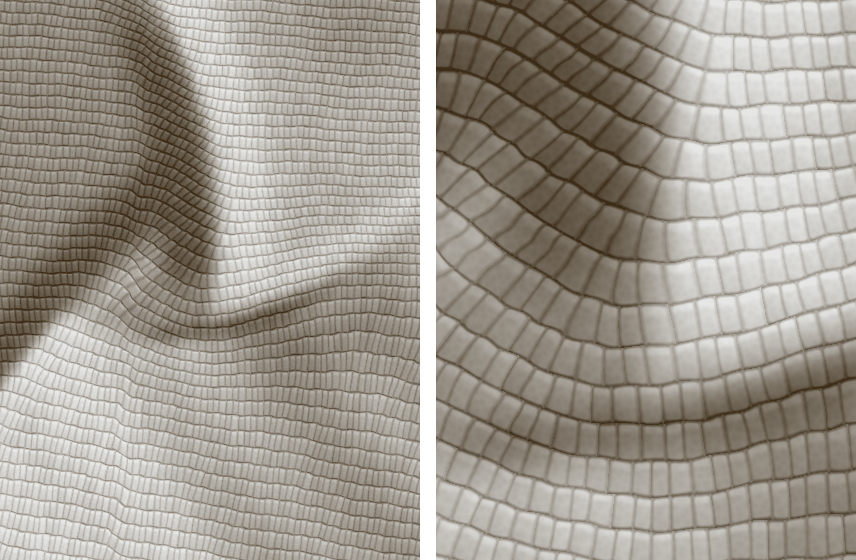
Left, the full canvas; right, a detail of the centre.
A WebGL 2 fragment shader for this texture:

```glsl
#version 300 es
precision highp float;
// Draped pale reptile-grain leather: embossed rows of small tiles over soft folds.
uniform vec2 u_resolution;
out vec4 fragColor;

float hash(vec2 p) {
  return fract(sin(dot(p, vec2(127.1, 311.7))) * 43758.545);
}

float bell(float x, float width) {
  return exp(-x * x / (width * width));
}

// Distance to the nearest scattered cell centre
float cellular(vec2 p) {
  vec2 cell = floor(p);
  float nearest = 2.0;
  for (int j = -1; j <= 1; j++)
    for (int i = -1; i <= 1; i++) {
      vec2 c = cell + vec2(i, j);
      vec2 centre = c + vec2(hash(c), hash(c + 37.0));
      nearest = min(nearest, length(p - centre));
    }
  return nearest;
}

// Signed offsets from the three fold lines
float tallRidge(vec2 p) { return p.x - 0.392 + 0.68 * (p.y - 0.6) * (p.y - 0.6); }
float lowRidge(vec2 p) { return p.y - 0.31 - 1.25 * p.x + p.x * p.x; }
float valley(vec2 p) { return p.y - 0.415 - 0.9 * (p.x - 0.28) * (p.x - 0.28); }

// Height along the hide, bent by the folds
float rowHeight(vec2 p) {
  float upper = smoothstep(0.42, 0.68, p.y);
  float v = p.y + p.x * mix(0.18, 0.08, smoothstep(0.1, 0.55, p.y));
  v += 0.055 * upper * smoothstep(-0.13, 0.03, tallRidge(p));
  v += 0.06 * bell(p.x - 0.36, 0.14) * bell(p.y - 0.45, 0.14);
  v -= 0.016 * bell(lowRidge(p), 0.09) * smoothstep(0.4, 0.1, p.x);
  v -= 0.03 * smoothstep(0.4, 0.75, p.x) * bell(p.y - 0.53, 0.17);
  return v + 0.0018 * sin(p.x * 31.0 + p.y * 9.0) + 0.0008 * sin(p.x * 67.0 - p.y * 33.0);
}

// Broad light and shade of the cloth, 0 dark to 1 light
float foldLight(vec2 p) {
  float d = tallRidge(p), e = lowRidge(p), g = valley(p);
  float upper = smoothstep(0.46, 0.56, p.y);
  float below = smoothstep(0.03, -0.04, max(e, g));
  float top = mix(0.49, 0.68, smoothstep(-0.02, 0.015, d));
  float bottom = mix(0.86, 0.58, smoothstep(0.1, 0.55, p.x + 0.25 * (p.y - 0.2)));
  float t = mix(top, bottom, below);

  // Tall ridge: shaded left flank, lit right flank
  t -= 0.33 * upper * bell(d + 0.06, 0.055) * smoothstep(1.08, 0.85, p.y);
  t += 0.24 * upper * bell(d - 0.04, 0.06);
  t -= 0.17 * bell(p.x - 0.64, 0.14) * bell(p.y - 0.98, 0.13);

  // Low ridge: shadow above, light below
  float left = smoothstep(0.38, 0.24, p.x);
  t -= 0.28 * left * bell(e - 0.07, 0.075);
  t += 0.17 * left * bell(e + 0.035, 0.045);

  // Pocket and valley where the ridges meet
  t -= 0.14 * bell(p.x - 0.34, 0.035) * bell(p.y - 0.55, 0.07);
  t -= 0.27 * bell(g + 0.012, 0.022) * smoothstep(0.2, 0.3, p.x) * smoothstep(0.7, 0.48, p.x);
  t += 0.13 * bell(g - 0.045, 0.04) * smoothstep(0.36, 0.43, p.x);
  t -= 0.16 * bell(p.x - 0.57, 0.13) * bell(p.y - 0.4, 0.08);

  // Slow ripples on the lower right, then a soft floor and ceiling
  t += 0.05 * below * sin(24.0 * p.x + 15.0 * p.y);
  t = 0.57 + 1.45 * (t - 0.55);
  t = 0.1 + log(1.0 + exp(14.0 * (t - 0.1))) / 14.0;
  return 1.0 - log(1.0 + exp(14.0 * (1.0 - t))) / 14.0;
}

void main() {
  vec2 p = gl_FragCoord.xy / u_resolution.y;
  p.x += 0.375 - 0.5 * u_resolution.x / u_resolution.y;
  float pixel = 1.0 / u_resolution.y;

  // Rows, jogging where the strips of the hide meet
  float v = rowHeight(p);
  vec2 slope = vec2(rowHeight(p + vec2(0.001, 0.0)), rowHeight(p + vec2(0.0, 0.001))) - v;
  float lean = clamp(slope.x / max(slope.y, 0.0004), -0.6, 0.6);
  float strip = (p.x + 0.04 - 0.06 * (p.y - 0.5) + 0.008 * sin(p.y * 33.0)) / 0.29;
  float s = floor(strip);
  float jog = mix(hash(vec2(s, 3.0)), hash(vec2(s + 1.0, 3.0)), smoothstep(0.9, 1.0, fract(strip)));
  float row = 32.0 * v + 9.0 * v * v + 0.55 * jog;
  row += 0.03 * sin(p.x * 190.0 + 5.0 * sin(p.y * 60.0));
  float rowSize = 1.0 / ((32.0 + 18.0 * v) * clamp(slope.y * 1000.0, 0.5, 1.5));
  float id = floor(row);
  float f = fract(row) - 0.5;

  // Tiles along each row, wider on the ridge crest
  float along = p.x - lean * f * rowSize;
  along -= 0.014 * tanh(tallRidge(p) / 0.04) * bell(p.y - 0.53, 0.13);
  float column = along * 88.0 + 9.0 * hash(vec2(id, 1.0));
  column += 0.1 * sin(column * 1.7 + 6.28 * hash(vec2(id, 2.0)));
  vec2 tile = vec2(floor(column), id);
  vec2 local = vec2(fract(column) - 0.5, f);

  // Rounded tile edges: deep row grooves, finer upright ones
  vec2 size = vec2(1.0 / 88.0, rowSize);
  vec2 q = (abs(local) - 0.5) * size + 0.003;
  float edge = length(max(q, 0.0)) + min(max(q.x, q.y), 0.0) - 0.003;
  float crease = smoothstep(-0.0016 - pixel, 0.0002, edge);
  float depth = mix(0.2, 0.4, smoothstep(-0.001, 0.001, q.y - q.x));
  depth *= 0.8 + 0.4 * hash(tile + 11.0);

  // Tile relief: lit upper lip, shaded lower side, fine grain
  float t = foldLight(p);
  t += 0.12 * local.y + 0.06 * local.x + 0.08 * (hash(tile) - 0.5);
  t += 0.1 * smoothstep(0.16, 0.36, local.y) * (1.0 - crease);
  t -= crease * depth;
  t += 0.07 * (cellular(p * 210.0) - 0.45);

  vec3 shade = vec3(0.34, 0.29, 0.22), light = vec3(0.87, 0.87, 0.86);
  fragColor = vec4(mix(shade, light, clamp(t, -0.2, 1.06)), 1.0);
}
```
